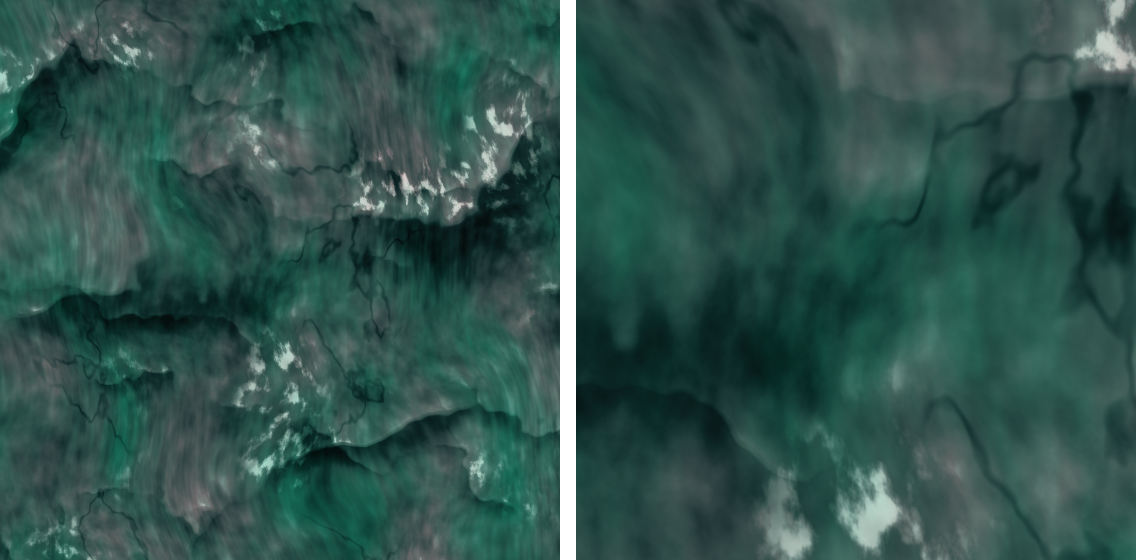
Left, the full canvas; right, a detail of the centre.
Give the GLSL for this texture, as a WebGL 1 fragment shader.

```glsl
precision highp float;
// Rough green mineral: fibrous drapes broken by overhanging ledges, with glints.
// Gradient noise builds relief, ledges, cracks and fibres; these add up to one
// tone level, which a six-step colour ramp turns into deep to silvery green.

uniform vec2 u_resolution;

const float TAU = 6.28318;

vec2 gradientAt(vec2 cell) {
  float angle = TAU * fract(sin(dot(cell, vec2(127.1, 311.7))) * 43758.5);
  return vec2(cos(angle), sin(angle));
}

// Gradient noise, roughly -0.7 to 0.7
float noise(vec2 p) {
  vec2 i = floor(p);
  vec2 f = p - i;
  vec2 u = f * f * f * (f * (f * 6.0 - 15.0) + 10.0);
  vec2 e = vec2(1.0, 0.0);
  float a = dot(gradientAt(i), f);
  float b = dot(gradientAt(i + e.xy), f - e.xy);
  float c = dot(gradientAt(i + e.yx), f - e.yx);
  float d = dot(gradientAt(i + e.xx), f - e.xx);
  return mix(mix(a, b, u.x), mix(c, d, u.x), u.y);
}

float fbm(vec2 p) {
  float sum = 0.0;
  float amplitude = 1.0;
  for (int i = 0; i < 5; i++) {
    sum += amplitude * noise(p);
    p = mat2(1.6, 1.2, -1.2, 1.6) * p + 7.3;
    amplitude *= 0.5;
  }
  return sum;
}

// Overhanging steps: x = lit lip above each edge, y = shadow below it
vec2 ledges(vec2 p, float count, float slope, float seed) {
  float wander = 0.75 * fbm(p * count * 0.8 + seed);
  float f = fract(count * (p.y - slope * p.x) + wander);
  float lip = exp(-5.0 * f) * smoothstep(0.0, 0.03, f);
  float shadow = smoothstep(0.6, 0.95, f) * (1.0 - smoothstep(0.965, 1.0, f));
  float presence = smoothstep(-0.2, 0.2, noise(p * count * 1.1 + seed * 3.1));
  return vec2(lip, shadow) * presence;
}

// Brightness of the lumpy relief under a light from direction toLight
float reliefLight(vec2 p, vec2 toLight, float reach) {
  return fbm(p) - fbm(p + toLight * reach);
}

// Thin dark lines along the zero crossings of a noise field
float cracks(vec2 p, float width) {
  float line = 1.0 - smoothstep(0.0, width, abs(fbm(p)));
  return line * smoothstep(0.0, 0.3, noise(p * 0.7 + 31.0));
}

// Long thin strands running down the face
float fibres(vec2 p, float across, float along) {
  return noise(p * vec2(across, along))
       + 0.7 * noise(p * vec2(across * 2.3, along * 2.1) + 19.0);
}

vec3 mineralRamp(float level) {
  vec3 color = vec3(0.04, 0.16, 0.15);
  color = mix(color, vec3(0.12, 0.26, 0.24), clamp(level, 0.0, 1.0));
  color = mix(color, vec3(0.19, 0.34, 0.31), clamp(level - 1.0, 0.0, 1.0));
  color = mix(color, vec3(0.29, 0.42, 0.39), clamp(level - 2.0, 0.0, 1.0));
  color = mix(color, vec3(0.41, 0.54, 0.51), clamp(level - 3.0, 0.0, 1.0));
  color = mix(color, vec3(0.62, 0.73, 0.69), clamp(level - 4.0, 0.0, 1.0));
  color *= 1.0 + 0.14 * clamp(level - 5.0, 0.0, 1.0);
  return color * (1.0 + 0.4 * clamp(level, -1.6, 0.0));
}

void main() {
  vec2 p = gl_FragCoord.xy / min(u_resolution.x, u_resolution.y);

  // Strands bend gently around the larger lumps
  vec2 bend = vec2(noise(p * 4.0 + 5.0), noise(p * 4.0 + 23.0));
  vec2 flow = p + 0.07 * bend + vec2(0.1 * p.y, 0.0);

  // Large forms
  vec2 broad = ledges(p, 2.5, 0.4, 4.7);
  vec2 small = ledges(p + 0.03 * bend, 5.5, -0.25, 12.3);
  float light = reliefLight(flow * vec2(5.5, 4.0) + 9.0, vec2(-0.3, 0.95), 0.07);
  float crack = cracks(flow * vec2(6.0, 4.0) + 41.0, 0.06);

  // Surface texture
  float fibrous = smoothstep(-0.3, 0.2, noise(p * 3.5 + 61.0));
  float strands = fibres(flow, 26.0, 6.0) + 0.9 * fibres(flow + 3.0, 62.0, 13.0);
  float grain = fbm(flow * vec2(34.0, 26.0) + 71.0);

  // Silvery flakes gathered on lit bulges
  float cluster = noise(p * 5.0 + 83.0) + 0.35 * broad.x + 0.2 * small.x + 0.5 * light;
  float flakes = fbm(flow * vec2(42.0, 26.0) + 97.0);
  float glint = smoothstep(0.12, 0.5, cluster) * smoothstep(-0.05, 0.5, flakes);

  float level = 1.95 + 1.2 * fbm(p * 2.4 + 13.0);
  level += 1.0 * broad.x - 2.3 * broad.y;
  level += 0.6 * small.x - 1.4 * small.y;
  level += 2.6 * light - 1.1 * crack;
  level += mix(0.35, 0.9, fibrous) * strands + mix(1.1, 0.6, fibrous) * grain;
  level += 3.2 * glint;

  // Patches drift between vivid green and dull grey
  float vivid = fbm(flow * vec2(6.0, 3.5) + 113.0) + 0.15 * strands;
  vivid *= 1.0 - 0.6 * smoothstep(2.5, 4.5, level);
  vec3 color = mineralRamp(level);
  color *= 1.0 + clamp(vivid, -0.45, 0.7) * vec3(-0.9, 0.08, -0.1);

  gl_FragColor = vec4(clamp(color, 0.0, 1.0), 1.0);
}
```
